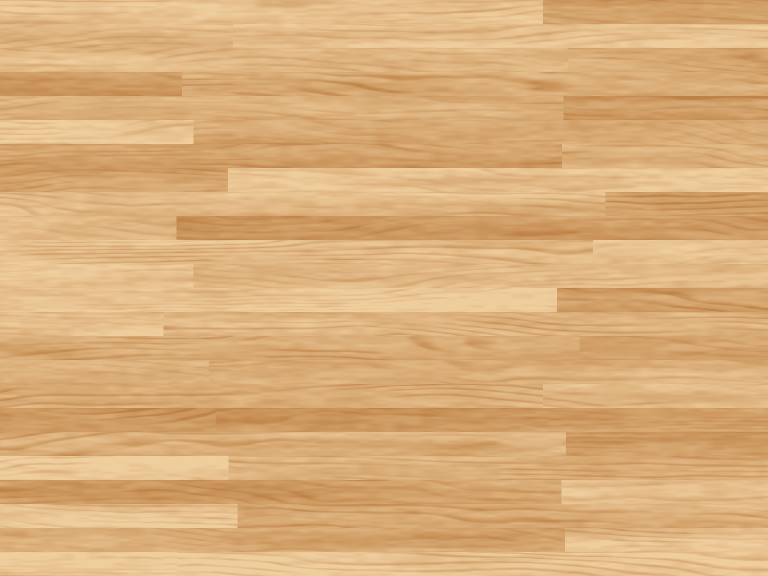
This texture is drawn by a WebGL 1 fragment shader. Its source:

```glsl
precision highp float;
// Pale strip wood floor: 24 rows of long planks, one staggered butt joint per row.

uniform vec2 u_resolution;

const float ROWS = 24.0;
const float JOINT_ODD = 0.26;        // joint position in alternate rows
const float JOINT_EVEN = 0.75;
const float JOINT_JITTER = 0.10;
const float SEAM_WIDTH = 0.05;       // in row heights
const float SEAM_DEPTH = 0.05;
const float TONE_MEAN = 0.64;        // 0 is dark wood, 1 is light wood
const float TONE_SPREAD = 0.74;
const float CLOUD_DEPTH = 0.46;
const float FIBRE_DEPTH = 0.46;
const float RING_DENSITY = 3.0;      // growth rings per row height
const float RING_WARP = 4.2;
const float RING_DEPTH = 0.46;
const vec3 DARK_WOOD = vec3(0.765, 0.540, 0.310);
const vec3 LIGHT_WOOD = vec3(0.930, 0.795, 0.605);

float hash(vec2 p) {
  vec3 q = fract(vec3(p.xyx) * 0.1031);
  q += dot(q, q.yzx + 33.33);
  return fract((q.x + q.y) * q.z);
}

float noise(vec2 p) {
  vec2 cell = floor(p);
  vec2 f = fract(p);
  f = f * f * (3.0 - 2.0 * f);
  float low = mix(hash(cell), hash(cell + vec2(1.0, 0.0)), f.x);
  float high = mix(hash(cell + vec2(0.0, 1.0)), hash(cell + vec2(1.0, 1.0)), f.x);
  return mix(low, high, f.y);
}

// Thin dark growth lines: contours of a stretched, warped field.
float growthLines(vec2 p, float seed) {
  float tilt = (hash(vec2(seed, 5.3)) - 0.5) * 8.0;
  float field = p.y * RING_DENSITY + p.x * tilt;
  field += RING_WARP * noise(vec2(p.x * 4.0 + seed, p.y * 0.8 + seed));
  field += 0.7 * noise(vec2(p.x * 15.0 - seed, p.y * 2.0));
  float phase = fract(field);
  float line = smoothstep(0.45, 0.82, phase) * (1.0 - smoothstep(0.85, 1.0, phase));
  float fade = noise(vec2(p.x * 9.0 + seed, p.y * 2.5 + 17.0));
  return line * smoothstep(0.15, 0.75, fade);
}

vec3 floorColor(vec2 uv) {
  // Row and plank
  float v = (1.0 - uv.y) * ROWS;
  float row = floor(v);
  float joint = mix(JOINT_EVEN, JOINT_ODD, mod(row, 2.0));
  joint += (hash(vec2(row, 71.0)) - 0.5) * JOINT_JITTER;
  float side = step(joint, uv.x);
  vec2 plank = vec2(row + 3.0, side * 19.0 + 7.0);
  float seed = hash(plank) * 90.0;
  vec2 p = vec2(uv.x, v);

  // Plank tone, soft clouds and fine fibres
  float tone = TONE_MEAN + (hash(plank + 41.0) - 0.5) * TONE_SPREAD;
  tone += (noise(vec2(p.x * 3.0 + seed, p.y * 1.7 + seed)) - 0.5) * CLOUD_DEPTH;
  float fibre = 0.5 * noise(vec2(p.x * 20.0 + seed, p.y * 6.0 + seed));
  fibre += 0.5 * noise(vec2(p.x * 60.0 - seed, p.y * 10.0));
  tone += (fibre - 0.5) * FIBRE_DEPTH;

  // Growth lines, stronger in some planks than in others
  float strength = mix(0.35, 1.0, hash(plank + 83.0));
  tone -= growthLines(p, seed) * strength * RING_DEPTH;

  // Faint shade where rows meet
  float edge = min(fract(v), 1.0 - fract(v));
  tone -= SEAM_DEPTH * (1.0 - smoothstep(0.0, SEAM_WIDTH, edge));

  return mix(DARK_WOOD, LIGHT_WOOD, clamp(tone, -0.12, 1.05));
}

void main() {
  // Average four samples per pixel for smooth edges
  vec3 color = vec3(0.0);
  for (int j = 0; j < 2; j++) {
    for (int i = 0; i < 2; i++) {
      vec2 offset = vec2(float(i), float(j)) * 0.5 - 0.25;
      color += floorColor((gl_FragCoord.xy + offset) / u_resolution);
    }
  }
  gl_FragColor = vec4(color * 0.25, 1.0);
}
```
